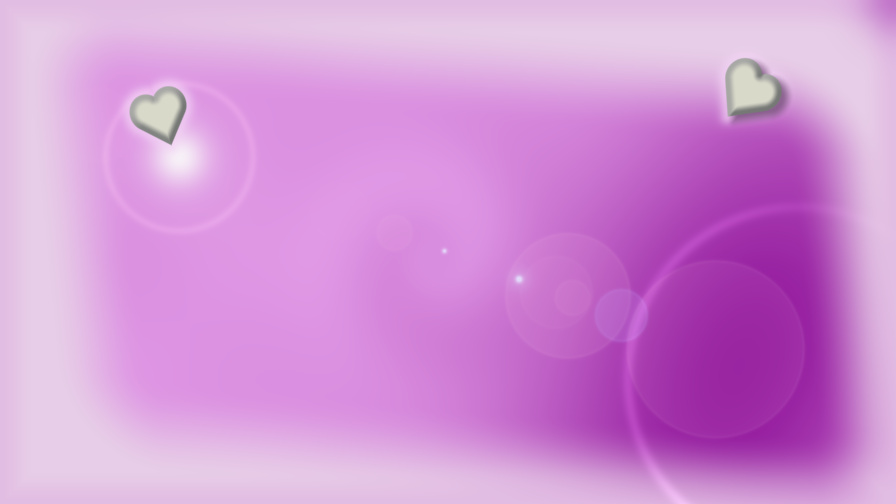
Write a WebGL 2 fragment shader that draws this background.

```glsl
#version 300 es
precision highp float;

uniform vec2 u_resolution;
out vec4 outColor;

#define ASPECT 1.7778
#define FRAME_COLOR vec3(0.905, 0.805, 0.905)
#define EDGE_COLOR vec3(0.885, 0.74, 0.89)
#define ORCHID vec3(0.865, 0.575, 0.885)
#define PURPLE vec3(0.57, 0.09, 0.61)
#define FRAME_BLUR 0.095
#define FLARE_POS vec2(0.356, 0.688)
#define SWIRL_POS vec2(0.86, 0.49)

const int DISC_COUNT = 8;
// Lens discs: centre, radius, strength
const vec4 DISCS[DISC_COUNT] = vec4[DISC_COUNT](
    vec4(0.783, 0.538, 0.035, 0.10), vec4(1.127, 0.413, 0.124, 0.11),
    vec4(1.104, 0.420, 0.072, 0.05), vec4(1.136, 0.409, 0.035, 0.08),
    vec4(1.420, 0.307, 0.176, 0.09), vec4(0.196, 0.751, 0.074, 0.04),
    vec4(0.674, 0.580, 0.058, 0.02), vec4(1.233, 0.374, 0.052, 0.17));

float hash(vec2 p) {
    return fract(sin(dot(p, vec2(41.3, 289.1))) * 4375.5);
}

float noise(vec2 p) {
    vec2 i = floor(p), f = fract(p);
    f = f * f * (3.0 - 2.0 * f);
    return mix(mix(hash(i), hash(i + vec2(1.0, 0.0)), f.x),
               mix(hash(i + vec2(0.0, 1.0)), hash(i + 1.0), f.x), f.y);
}

float gauss(float d, float width) {
    return exp(-d * d / (width * width));
}

float boxDistance(vec2 p, vec2 halfSize, float corner) {
    vec2 q = abs(p) - halfSize + corner;
    return length(max(q, 0.0)) + min(max(q.x, q.y), 0.0) - corner;
}

// Heart with its tip at the origin, about one unit tall
float heartDistance(vec2 p) {
    p.x = abs(p.x);
    if (p.x + p.y > 1.0) return length(p - vec2(0.25, 0.75)) - 0.3536;
    vec2 a = p - vec2(0.0, 1.0);
    vec2 b = p - 0.5 * max(p.x + p.y, 0.0);
    return sqrt(min(dot(a, a), dot(b, b))) * sign(p.x - p.y);
}

float placedHeart(vec2 p, vec2 tip, float angle, float size) {
    float c = cos(angle), s = sin(angle);
    vec2 d = (p - tip) / size;
    vec2 q = vec2(c * d.x - s * d.y, s * d.x + c * d.y);
    q.x *= 1.08;
    return heartDistance(q) * size;
}

// Metal rim around a pale raised centre, with halo and drop shadow
vec3 drawHeart(vec3 color, vec2 p, vec2 tip, float angle, float size, float shadow, float px) {
    float d = placedHeart(p, tip, angle, size);
    float shadowDist = placedHeart(p - vec2(0.012, -0.010), tip, angle, size);
    color = mix(color, vec3(0.95, 0.83, 0.96), 0.65 * gauss(max(d, 0.0), 0.016));
    color = mix(color, vec3(0.32, 0.16, 0.34), shadow * (1.0 - smoothstep(-0.012, 0.014, shadowDist)));
    float lit = placedHeart(p + vec2(-0.004, 0.004), tip, angle, size) - d;
    vec3 metal = mix(vec3(0.46, 0.47, 0.46), vec3(0.66, 0.66, 0.65), smoothstep(-0.005, 0.005, lit));
    vec3 face = mix(metal, vec3(0.85, 0.85, 0.79), smoothstep(0.005, 0.021, -d));
    return mix(color, face, 1.0 - smoothstep(-px, px, d));
}

void main() {
    vec2 p = gl_FragCoord.xy / u_resolution * vec2(ASPECT, 1.0);
    float px = 1.0 / u_resolution.y;

    // Inner panel: orchid falling into a deep purple pool
    vec2 pool = p - vec2(1.467, 0.273);
    pool.x -= 0.25 * pool.y;
    pool /= vec2(0.40, 0.58);
    float depth = exp(-dot(pool, pool));
    vec3 panel = mix(ORCHID, PURPLE, depth);

    // Soft swirl and cloudy variation
    vec2 s = p - SWIRL_POS;
    float r = length(s);
    float swirl = sin(atan(s.y, s.x) - 16.0 * r + 2.6) * gauss(r - 0.12, 0.16) * smoothstep(0.0, 0.08, r);
    float cloud = noise(p * 4.0 + 3.0) - 0.5;
    panel += vec3(0.02, 0.035, 0.02) * (swirl + cloud) * (1.0 - depth);

    // Pale blurred frame around a slightly sheared panel
    vec2 q = p - vec2(0.931, 0.476);
    q = vec2(q.x + 0.10 * q.y, q.y + 0.085 * q.x);
    float inside = 1.0 - smoothstep(-FRAME_BLUR, FRAME_BLUR, boxDistance(q, vec2(0.752, 0.381), 0.12));
    vec2 border = min(p, vec2(ASPECT, 1.0) - p);
    vec3 frame = mix(EDGE_COLOR, FRAME_COLOR, smoothstep(0.0, 0.07, min(border.x, border.y)));
    frame = mix(frame, vec3(0.76, 0.46, 0.79), gauss(length(p - vec2(ASPECT, 1.0)), 0.07));
    vec3 color = mix(frame, panel, inside);

    // Lens discs with faint bright rims
    for (int i = 0; i < DISC_COUNT; i++) {
        vec4 disc = DISCS[i];
        float d = length(p - disc.xy) - disc.z;
        float fill = 1.0 - smoothstep(-1.5 * px, 1.5 * px, d);
        vec3 tint = i == DISC_COUNT - 1 ? vec3(0.78, 0.65, 1.0) : vec3(0.95, 0.72, 0.88);
        color = mix(color, tint, disc.w * (fill + 0.5 * gauss(d, 0.004)));
    }

    // Wide arc and flare ring
    float arc = length(p - vec2(1.586, 0.249)) - 0.340;
    color += vec3(0.09, 0.08, 0.09) * gauss(arc, 0.012) * (1.0 - smoothstep(1.35, 1.83, p.x));
    float flare = length(p - FLARE_POS);
    color += vec3(0.035, 0.05, 0.02) * gauss(flare - 0.146, 0.008);

    // Main flare and two small sparkles
    color = mix(color, vec3(0.97, 0.95, 0.97), 0.85 * gauss(flare, 0.055) + 0.13 * gauss(flare, 0.13));
    float star = length(p - vec2(1.030, 0.446));
    float sparkle = gauss(length(p - vec2(0.882, 0.502)), 0.005) + gauss(star, 0.007) + 0.25 * gauss(star, 0.022);
    color = mix(color, vec3(0.90, 0.90, 1.0), min(sparkle, 1.0) * 0.85);

    // Metal hearts
    color = drawHeart(color, p, vec2(0.340, 0.712), -0.35, 0.103, 0.0, px);
    color = drawHeart(color, p, vec2(1.444, 0.769), 0.68, 0.108, 0.6, px);

    outColor = vec4(clamp(color, 0.0, 1.0), 1.0);
}
```
